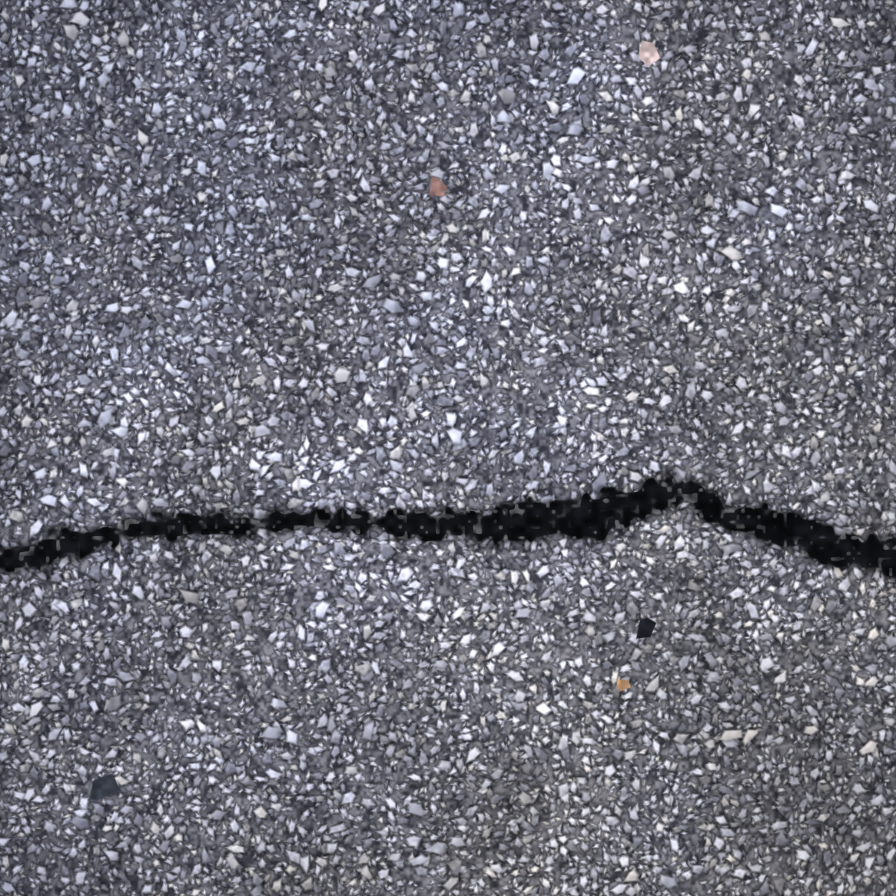
A WebGL 1 fragment shader for this texture:

```glsl
precision highp float;
// Coarse grey asphalt with pale angular chips, split by a dark ragged crack.
uniform vec2 u_resolution;

const vec3 TAR_DARK = vec3(0.19, 0.195, 0.23);
const vec3 TAR_LIGHT = vec3(0.55, 0.55, 0.595);
const vec3 CHIP_DARK = vec3(0.47, 0.475, 0.52);
const vec3 CHIP_LIGHT = vec3(0.95, 0.955, 1.0);
const vec3 CRACK_COLOR = vec3(0.055, 0.058, 0.07);
const vec3 WARM_TINT = vec3(1.015, 1.0, 0.965);
const vec3 COOL_TINT = vec3(0.985, 0.995, 1.03);
const vec2 LIGHT_DIR = vec2(-0.5, 0.85);
const float CRACK_ROUGHNESS = 0.026;
const float CHIP_SHADOW = 0.32;
const float TAU = 6.28319;

vec3 hash3(vec2 p) {
  vec3 q = fract(p.xyx * vec3(0.1031, 0.1030, 0.0973));
  q += dot(q, q.yxz + 33.33);
  return fract((q.xxy + q.yzz) * q.zyx);
}

float noise(vec2 p) {
  vec2 i = floor(p), f = fract(p);
  f = f * f * (3.0 - 2.0 * f);
  float low = mix(hash3(i).x, hash3(i + vec2(1.0, 0.0)).x, f.x);
  float high = mix(hash3(i + vec2(0.0, 1.0)).x, hash3(i + 1.0).x, f.x);
  return mix(low, high, f.y);
}

float fbm(vec2 p) {
  float sum = 0.0, gain = 0.5;
  for (int i = 0; i < 4; i++) {
    sum += gain * noise(p);
    p = p * 2.03 + 17.3;
    gain *= 0.5;
  }
  return sum / 0.9375;
}

// Signed distance to an irregular five-sided chip.
float chipDistance(vec2 d, float radius, vec2 seed) {
  float spin = hash3(seed + 31.0).x * TAU;
  float dist = -1.0;
  for (int k = 0; k < 5; k++) {
    vec3 h = hash3(seed + float(k) * 7.0 + 3.0);
    float a = spin + (float(k) + 0.65 * h.x) * TAU / 5.0;
    dist = max(dist, dot(d, vec2(cos(a), sin(a))) - radius * (0.55 + 0.5 * h.y));
  }
  return dist;
}

// Scatters one size of chip over the surface, each with a dark rim.
void addChips(inout vec3 col, vec2 uv, float cells, float radius, float density, float seed) {
  vec2 p = uv * cells, base = floor(p);
  float aa = 0.0021 * cells;
  for (int j = -1; j <= 1; j++) {
    for (int i = -1; i <= 1; i++) {
      vec2 id = base + vec2(float(i), float(j)) + seed;
      vec3 h = hash3(id), g = hash3(id + 91.0);
      if (h.z > density) continue;
      vec2 d = p - (id - seed) - 0.15 - 0.7 * h.xy;
      float a = g.z * TAU;
      vec2 along = vec2(cos(a), sin(a));
      vec2 local = vec2(dot(d, along) * 0.78, dot(d, vec2(-along.y, along.x)) * 1.2);
      float r = radius * mix(0.6, 1.15, g.y);
      float dist = chipDistance(local, r, id);
      float tone = pow(g.x, 0.7) + 0.22 * dot(d, LIGHT_DIR) / r;
      tone += 0.4 * (noise(p * 4.0 + seed) - 0.5);
      vec3 chip = mix(CHIP_DARK, CHIP_LIGHT, clamp(tone, 0.0, 1.0));
      chip *= mix(WARM_TINT, COOL_TINT, smoothstep(0.0, 0.4, fract(g.z * 13.0)));
      col *= 1.0 - CHIP_SHADOW * (1.0 - smoothstep(0.0, 0.12 + aa, dist));
      col = mix(col, chip, 1.0 - smoothstep(-aa, aa, dist));
    }
  }
}

// A single coloured chip.
void addAccent(inout vec3 col, vec2 uv, vec2 at, float r, vec3 tint) {
  float aa = 1.0 / u_resolution.y;
  float d = chipDistance(uv - at, r, floor(at * 700.0));
  col = mix(col, tint * (0.8 + 0.4 * noise(uv * 180.0)), 1.0 - smoothstep(-aa, aa, d));
}

// Moves (centre, half width) to the next knot of the crack.
void knot(inout vec2 path, float x, float from, float to, float centre, float halfWidth) {
  path = mix(path, vec2(centre, halfWidth), clamp((x - from) / (to - from), 0.0, 1.0));
}

vec2 crackPath(float x) {
  vec2 path = vec2(0.374, 0.010);
  knot(path, x, 0.00, 0.06, 0.388, 0.018);
  knot(path, x, 0.06, 0.13, 0.404, 0.010);
  knot(path, x, 0.13, 0.22, 0.415, 0.011);
  knot(path, x, 0.22, 0.33, 0.420, 0.009);
  knot(path, x, 0.33, 0.42, 0.415, 0.013);
  knot(path, x, 0.42, 0.53, 0.413, 0.016);
  knot(path, x, 0.53, 0.67, 0.424, 0.024);
  knot(path, x, 0.67, 0.75, 0.452, 0.012);
  knot(path, x, 0.75, 0.82, 0.424, 0.014);
  knot(path, x, 0.82, 0.92, 0.394, 0.019);
  knot(path, x, 0.92, 1.00, 0.375, 0.019);
  return path;
}

void main() {
  vec2 uv = gl_FragCoord.xy / u_resolution;

  // Tar binder and layered chips
  float grain = 0.4 * noise(uv * 150.0) + 0.4 * noise(uv * 270.0) + 0.2 * fbm(uv * 40.0);
  vec3 col = mix(TAR_DARK, TAR_LIGHT, smoothstep(0.12, 0.85, grain));
  addChips(col, uv, 150.0, 0.42, 0.50, 11.0);
  addChips(col, uv, 88.0, 0.40, 0.46, 207.0);
  addChips(col, uv, 60.0, 0.37, 0.32, 431.0);
  addChips(col, uv, 40.0, 0.31, 0.08, 659.0);
  addAccent(col, uv, vec2(0.724, 0.943), 0.014, vec3(0.84, 0.76, 0.76));
  addAccent(col, uv, vec2(0.489, 0.791), 0.012, vec3(0.62, 0.48, 0.46));
  addAccent(col, uv, vec2(0.694, 0.236), 0.010, vec3(0.78, 0.62, 0.48));
  addAccent(col, uv, vec2(0.720, 0.297), 0.014, vec3(0.12, 0.13, 0.16));
  addAccent(col, uv, vec2(0.115, 0.121), 0.016, vec3(0.22, 0.24, 0.28));

  // Faint stains, cool upper left, warmer lower half, darker corners
  col *= mix(0.92, 1.07, smoothstep(0.25, 0.75, fbm(uv * 9.0 + 4.0)));
  float warmth = 0.45 + 0.6 * (uv.x - uv.y) + 0.9 * (fbm(uv * 8.0 + 40.0) - 0.5);
  col *= mix(COOL_TINT, WARM_TINT, clamp(warmth, 0.0, 1.0));
  vec2 fromCentre = uv - vec2(0.47, 0.52);
  col *= 1.07 - 0.42 * dot(fromCentre, fromCentre);

  // Crack with chipped edges, soft shade and a few buried grains
  vec2 path = crackPath(uv.x);
  float ragged = 0.45 * noise(uv * 48.0) + 0.55 * noise(uv * 110.0) - 0.5;
  float dist = abs(uv.y - path.x) - path.y + CRACK_ROUGHNESS * ragged;
  col *= mix(0.66, 1.0, smoothstep(0.0, 0.012, dist));
  float buried = smoothstep(0.6, 0.9, noise(uv * 170.0)) * smoothstep(-0.026, 0.0, dist);
  vec3 inside = CRACK_COLOR * (0.5 + 1.3 * noise(uv * 110.0)) + 0.32 * buried;
  col = mix(inside, col, smoothstep(-0.004, 0.002, dist));

  gl_FragColor = vec4(clamp(col, 0.0, 1.0), 1.0);
}
```
